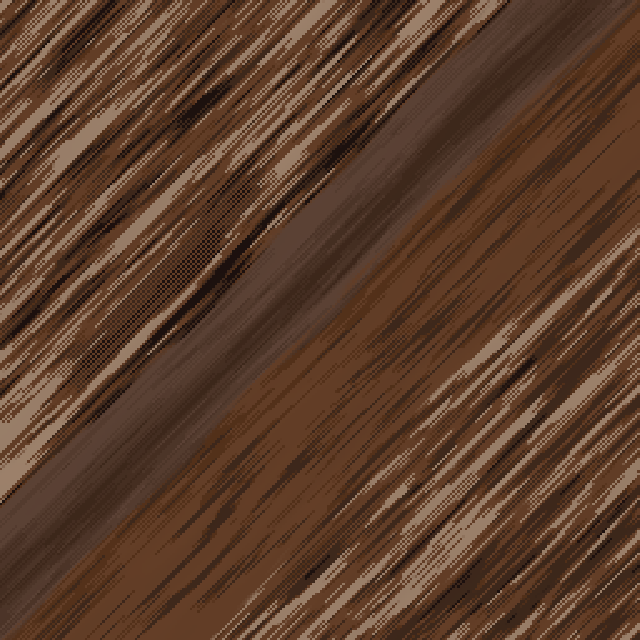
Give the GLSL for this texture, as a WebGL 1 fragment shader.

```glsl
precision highp float;
// Diagonal wood grain drawn on a coarse grid of square cells.
// Staggered streak noise is stretched along the grain, then split into
// a few browns by thresholds that a checkerboard dither shifts up and down.
uniform vec2 u_resolution;

const float CELLS = 256.0;
const vec3 TAN = vec3(0.60, 0.495, 0.41);
const vec3 BROWN = vec3(0.385, 0.24, 0.15);
const vec3 RUST = vec3(0.325, 0.19, 0.10);
const vec3 MAUVE = vec3(0.355, 0.255, 0.205);
const vec3 UMBER = vec3(0.24, 0.155, 0.105);
const vec3 SOOT = vec3(0.11, 0.065, 0.055);

float hash(vec2 p) {
  return fract(sin(dot(p, vec2(127.1, 311.7))) * 43758.5453);
}

// Noise along one fibre, shifted so that fibre ends do not line up.
float fibre(float row, float along) {
  float x = along + hash(vec2(row, 7.3)) * 5.0;
  float i = floor(x);
  return mix(hash(vec2(row, i)), hash(vec2(row, i + 1.0)),
             smoothstep(0.0, 1.0, x - i));
}

float streaks(float across, float along) {
  float row = floor(across);
  return mix(fibre(row, along), fibre(row + 1.0, along),
             smoothstep(0.0, 1.0, across - row));
}

// 1 between a and b, with soft flanks of the given width.
float band(float x, float a, float b, float soft) {
  return smoothstep(a - soft, a + soft, x)
       * (1.0 - smoothstep(b - soft, b + soft, x));
}

// 1 where the tone lies above the level.
float above(float tone, float level) {
  return smoothstep(level - 0.008, level + 0.008, tone);
}

// High contrast grain: tan fibres, dark gaps, and soot where it is allowed.
vec3 coarseGrain(float tone, float sootLevel) {
  vec3 c = mix(SOOT, UMBER, above(tone, sootLevel));
  c = mix(c, RUST, above(tone, 0.385));
  c = mix(c, BROWN, above(tone, 0.42));
  return mix(c, TAN, above(tone, 0.605));
}

// Calm grain: brown with rust near its upper edge and a few umber flecks.
vec3 calmGrain(float tone, float across) {
  float rustLevel = mix(0.55, 0.38, smoothstep(1.0, 1.17, across));
  vec3 c = mix(UMBER, RUST, above(tone, 0.315));
  return mix(c, BROWN, above(tone, rustLevel));
}

// Grey stripe: mauve flanks around an umber core, in a few soft steps.
vec3 greyStripe(float tone, float across, float dither) {
  float core = band(across, 0.885, 0.96, 0.04);
  float depth = clamp(core * 0.85 + (0.5 - tone) * 1.2 + 0.08, 0.0, 1.0);
  return mix(MAUVE, UMBER, floor(depth * 4.0 + 0.5 + dither * 0.7) / 4.0);
}

void main() {
  vec2 cell = floor(gl_FragCoord.xy / u_resolution * CELLS);
  vec2 p = (cell + 0.5) / CELLS;
  float dither = mod(cell.x + cell.y, 2.0) - 0.5;

  // Grain coordinates: across runs to the lower right, along to the upper right.
  float along = p.x + p.y;
  float across = p.x + 1.0 - p.y;
  across += (streaks(across * 7.0, along * 3.0) - 0.5) * 0.022;

  float wide = streaks(across * 72.0, along * 4.5);
  float fine = streaks(across * 165.0 + 31.0, along * 7.5);
  float slow = streaks(across * 13.0 + 90.0, along * 1.8);
  float grain = wide * 0.5 + fine * 0.5;
  float tone = grain + (slow - 0.5) * 0.14 + dither * 0.11;

  // Ragged borders between the zones.
  float edge = across + (grain - 0.5) * 0.05;
  float lower = step(1.0, across);

  // A dithered dark patch, tan ends beyond it, and a soot seam by the stripe.
  float bed = band(edge, 0.665, 0.735, 0.012);
  float patchMask = bed * band(along, 0.52, 1.15, 0.07);
  float seam = band(across, 0.758, 0.774, 0.004)
             * smoothstep(0.30, 0.45, streaks(3.0, along * 2.2));
  float coarseTone = tone + (bed - patchMask) * 0.10;
  coarseTone = mix(coarseTone, 0.36 + (grain - 0.5) * 0.3 + dither * 0.26,
                   patchMask);
  coarseTone -= seam * 0.32;

  vec3 coarse = coarseGrain(coarseTone, mix(0.25, 0.12, lower));
  vec3 calm = calmGrain(grain + dither * 0.11, across);
  vec3 grey = greyStripe(grain, across, dither);

  // Lay the zones out across the grain.
  vec3 color = mix(coarse, grey, above(edge, 0.80));
  color = mix(color, calm, above(edge, 1.0));
  float farEdge = edge + (slow - 0.5) * 0.10;
  color = mix(color, coarse, above(farEdge, 1.34));

  // Faint drift in brightness.
  color *= 0.98 + 0.04 * streaks(across * 40.0 + 50.0, along * 3.0);
  gl_FragColor = vec4(color, 1.0);
}
```
